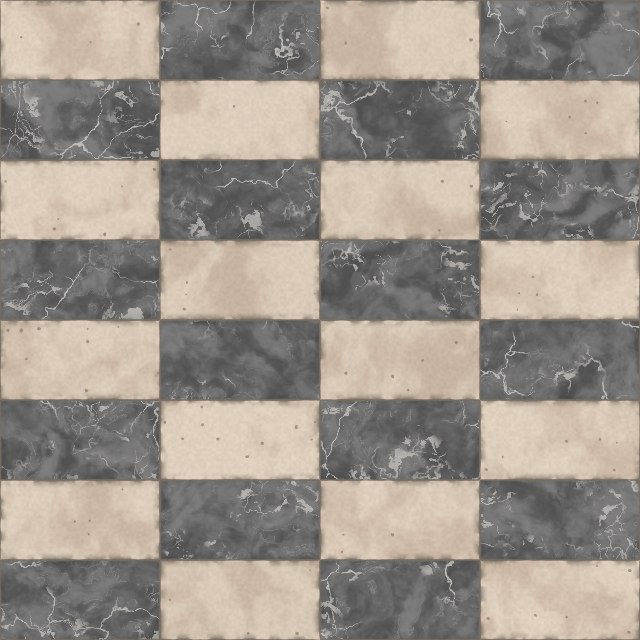
Give the GLSL for this texture, as a Shadertoy shader.

```glsl
// Checkerboard of 4 x 8 wide stone tiles: cream limestone and charcoal marble.
// Warped fractal noise clouds each slab, Voronoi borders make branching veins,
// and noisy distances to the tile edges give worn, dirty joints.

#define GRID vec2(4.0, 8.0)
#define JOINT_HALF_WIDTH 0.011
#define EDGE_WEAR 0.022
#define VEIN_SCALE 1.25
#define VEIN_WIDTH 0.011
#define PIT_CHANCE 0.09
#define CREAM_LIGHT vec3(0.865, 0.805, 0.735)
#define CREAM_DARK vec3(0.785, 0.710, 0.635)
#define STONE_LIGHT vec3(0.500, 0.495, 0.495)
#define STONE_DARK vec3(0.315, 0.315, 0.318)
#define VEIN_COLOR vec3(0.800, 0.790, 0.770)
#define JOINT_COLOR vec3(0.470, 0.425, 0.380)

vec2 hash2(vec2 p) {
    vec3 a = fract(vec3(p.xyx) * vec3(0.1031, 0.1030, 0.0973));
    a += dot(a, a.yzx + 33.33);
    return fract((a.xx + a.yz) * a.zy);
}

float noise(vec2 p) {
    vec2 i = floor(p), f = fract(p);
    f = f * f * (3.0 - 2.0 * f);
    float low = mix(hash2(i).x, hash2(i + vec2(1, 0)).x, f.x);
    float high = mix(hash2(i + vec2(0, 1)).x, hash2(i + vec2(1, 1)).x, f.x);
    return mix(low, high, f.y);
}

float fbm(vec2 p) {
    float sum = 0.0, amp = 0.52;
    for (int i = 0; i < 5; i++) {
        sum += amp * noise(p);
        p = mat2(1.6, 1.2, -1.2, 1.6) * p + 7.3;
        amp *= 0.5;
    }
    return sum;
}

vec2 warp(vec2 p) {
    return vec2(fbm(p), fbm(p + 31.7)) - 0.5;
}

// Distance to the border between the two nearest Voronoi sites.
float crackDistance(vec2 p) {
    vec2 cell = floor(p), nearest = vec2(9), second = vec2(9);
    for (int y = -1; y <= 1; y++)
    for (int x = -1; x <= 1; x++) {
        vec2 c = cell + vec2(x, y);
        vec2 r = c + hash2(c) - p;
        if (dot(r, r) < dot(nearest, nearest)) { second = nearest; nearest = r; }
        else if (dot(r, r) < dot(second, second)) second = r;
    }
    float gap = dot(second, second) - dot(nearest, nearest);
    return 0.5 * gap / max(length(second - nearest), 0.001);
}

float line(float dist, float halfWidth, float aa) {
    return 1.0 - smoothstep(halfWidth - aa, halfWidth + aa, dist);
}

vec3 marble(vec2 p, vec2 seed, float aa) {
    // Streaky clouds, tilted differently in each tile
    float angle = (seed.x - 0.5) * 1.6;
    vec2 s = mat2(cos(angle), sin(angle), -sin(angle), cos(angle)) * p;
    float cloud = fbm(s * vec2(1.8, 3.6) + 3.5 * warp(p * 1.7));
    float grain = fbm(p * 9.0 + 4.0 * warp(p * 3.0));
    float tone = smoothstep(0.24, 0.76, cloud * 0.72 + grain * 0.28);
    vec3 col = mix(STONE_DARK, STONE_LIGHT, tone);
    float wisp = line(abs(cloud - 0.54), 0.006, 0.012);
    col += 0.10 * wisp * smoothstep(0.4, 0.6, noise(p * 3.0 + 5.0));

    // Broken branching veins, then finer cracks in clusters
    vec2 bent = p + 0.55 * warp(p * 2.6) + 0.10 * warp(p * 11.0);
    float presence = smoothstep(0.43, 0.62, fbm(p * 1.5 + 17.0));
    float width = VEIN_WIDTH * (0.5 + noise(p * 5.0));
    float vein = line(crackDistance(bent * VEIN_SCALE) / VEIN_SCALE, width, aa) * presence;
    float cluster = smoothstep(0.51, 0.66, fbm(p * 1.9 + 53.0));
    float fine = line(crackDistance(bent * 4.2) / 4.2, 0.006, aa) * cluster;
    fine *= smoothstep(0.35, 0.65, noise(p * 8.0));
    float fleck = smoothstep(0.63, 0.70, fbm(bent * vec2(7.0, 10.0) + 9.0)) * cluster;
    float white = max(vein * 0.85, max(fine * 0.65, fleck * 0.7));
    return mix(col, VEIN_COLOR, white);
}

vec3 limestone(vec2 p, vec2 seed, float aa) {
    float cloud = fbm(p * 1.7 + 1.5 * warp(p * 1.4));
    float mottling = fbm(p * vec2(9.0, 5.0));
    float tone = smoothstep(0.27, 0.64, cloud * 0.78 + mottling * 0.22);
    vec3 col = mix(CREAM_DARK, CREAM_LIGHT, tone) + 0.02 * (seed.y - 0.5);
    col *= 0.975 + 0.05 * noise(p * 32.0);

    // Sparse small pits
    vec2 cell = floor(p * 5.0), rnd = hash2(cell + 71.0);
    vec2 r = (fract(p * 5.0) - 0.3 - 0.4 * hash2(cell + 19.0)) / 5.0;
    float dist = length(r) + 0.012 * (noise(p * 45.0) - 0.5);
    float pit = line(dist, 0.010 + 0.012 * rnd.y, aa) * step(rnd.x, PIT_CHANCE);
    return mix(col, CREAM_DARK * 0.68, pit * 0.75);
}

void mainImage(out vec4 fragColor, in vec2 fragCoord) {
    vec2 grid = fragCoord / iResolution.xy * GRID;
    vec2 tile = floor(grid), local = fract(grid);
    vec2 size = vec2(GRID.y / GRID.x, 1.0);   // lengths in tile heights
    vec2 seed = hash2(tile + 5.0);
    vec2 p = local * size + floor(seed * 90.0) + tile * 3.0;
    float aa = 0.7 * GRID.y / iResolution.y;

    bool dark = mod(tile.x + tile.y, 2.0) < 0.5;
    vec3 col = dark ? marble(p, seed, aa) : limestone(p, seed, aa);

    // Stained rims and joints with a ragged outline
    vec2 toEdge = min(local, 1.0 - local) * size;
    float edge = min(toEdge.x, toEdge.y);
    float rough = fbm(grid * size * 7.0);
    float stain = (1.0 - smoothstep(0.0, 0.11, edge)) * smoothstep(0.35, 0.70, rough);
    col *= 1.0 - (dark ? 0.12 : 0.27) * stain;
    float joint = line(edge - EDGE_WEAR * (rough - 0.42), JOINT_HALF_WIDTH, aa);
    fragColor = vec4(mix(col, JOINT_COLOR, joint * 0.88), 1.0);
}
```
